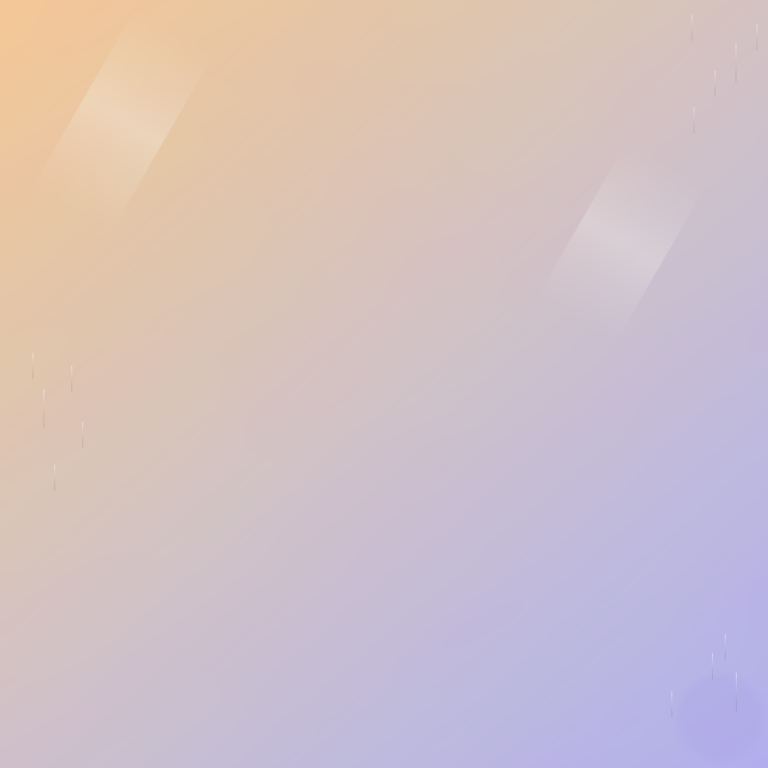
Reproduce this background procedurally as a Shadertoy shader.

```glsl
#define TILT vec2(0.46, 0.54)
#define WARM vec3(0.96, 0.78, 0.59)
#define SAND vec3(0.885, 0.775, 0.665)
#define ROSE vec3(0.82, 0.76, 0.775)
#define LILAC vec3(0.75, 0.727, 0.865)
#define BLUE vec3(0.695, 0.685, 0.93)
#define BEAM_HALF_WIDTH 0.059
#define BEAM_ALPHA 0.28
#define STREAK_WIDTH 0.0014
#define STREAK_ALPHA 0.5
#define MOTTLE 0.012

float hash(vec2 p) {
    return fract(sin(dot(p, vec2(127.1, 311.7))) * 43758.5453);
}

float noise(vec2 p) {
    vec2 cell = floor(p), f = fract(p);
    f = f * f * (3.0 - 2.0 * f);
    float low = mix(hash(cell), hash(cell + vec2(1, 0)), f.x);
    float high = mix(hash(cell + vec2(0, 1)), hash(cell + vec2(1, 1)), f.x);
    return mix(low, high, f.y);
}

// Five evenly spaced stops along the diagonal
vec3 gradient(float t) {
    float s = clamp(t, 0.0, 1.0) * 4.0;
    vec3 c = mix(WARM, SAND, clamp(s, 0.0, 1.0));
    c = mix(c, ROSE, clamp(s - 1.0, 0.0, 1.0));
    c = mix(c, LILAC, clamp(s - 2.0, 0.0, 1.0));
    return mix(c, BLUE, clamp(s - 3.0, 0.0, 1.0));
}

// Slanted light beam: crisp sides, brightest across its middle
float beam(vec2 p, float halfLength, float pixel) {
    vec2 along = vec2(0.5, 0.866);
    float across = abs(dot(p, vec2(along.y, -along.x)));
    float fade = max(1.0 - abs(dot(p, along)) / halfLength, 0.0);
    float side = 1.0 - smoothstep(-pixel, pixel, across - BEAM_HALF_WIDTH);
    return side * mix(fade, fade * fade, 0.35);
}

// Thin falling streaks: x is light at the head, y is shade at the tail
// spread: width, phase, step, bend of x; drop: linear and square terms of y
vec2 streaks(vec2 p, vec4 spread, vec2 drop, float pixel) {
    vec2 total = vec2(0);
    float halfWidth = 0.5 * STREAK_WIDTH;
    for (int k = 0; k < 5; k++) {
        float i = float(k);
        float x = spread.x * fract(spread.y + i * (spread.z + spread.w * i));
        float y = -i * (drop.x + drop.y * i);
        float len = 0.043 + 0.012 * cos(2.1 * (i - 2.0));
        float d = abs(p.x - x);
        float line = clamp((halfWidth + 0.5 * pixel - d) / pixel, 0.0, 1.0);
        line *= min(1.0, STREAK_WIDTH / pixel);
        float h = (y - p.y) / len;
        float inside = smoothstep(0.0, 0.08, h) * (1.0 - smoothstep(0.9, 1.0, h));
        total += line * inside * vec2(max(1.0 - 1.4 * h, 0.0), h);
    }
    return total;
}

void mainImage(out vec4 fragColor, in vec2 fragCoord) {
    vec2 uv = fragCoord / iResolution.xy;
    float pixel = 1.0 / min(iResolution.x, iResolution.y);

    // Diagonal wash with faint mottling along its bands
    float t = dot(TILT, vec2(uv.x, 1.0 - uv.y));
    vec3 color = gradient(t);
    vec2 grain = vec2(dot(uv, vec2(4.3, 2.5)), dot(uv, vec2(-7.0, 12.0)));
    color += MOTTLE * (noise(grain) - 0.5) * vec3(-0.4, 1.0, -0.5);

    // Soft violet disc in the lower corner
    float disc = length(uv - vec2(0.938, 0.065));
    color = mix(color, vec3(0.68, 0.65, 0.9), 0.4 * (1.0 - smoothstep(0.045, 0.066, disc)));

    // Light beams
    float glow = beam(uv - vec2(0.161, 0.844), 0.135, pixel);
    glow += 0.95 * beam(uv - vec2(0.809, 0.685), 0.118, pixel);
    color = mix(color, vec3(0.96, 0.97, 0.95), BEAM_ALPHA * glow);

    // Three clusters of streaks
    vec2 rain = streaks(uv - vec2(0.901, 0.982), vec4(0.112, 0.0, 0.756, 0.0), vec2(0.0065, 0.0059), pixel);
    rain += streaks(uv - vec2(0.022, 0.542), vec4(0.087, 0.239, 0.582, 0.0), vec2(0.0104, 0.0065), pixel);
    rain += streaks(uv - vec2(0.874, 0.176), vec4(0.163, 0.432, 0.75, 0.147), vec2(0.025, 0.0), pixel);
    color = mix(color, vec3(1.0), STREAK_ALPHA * rain.x);
    color *= 1.0 - 0.1 * rain.y;

    fragColor = vec4(color, 1.0);
}
```
